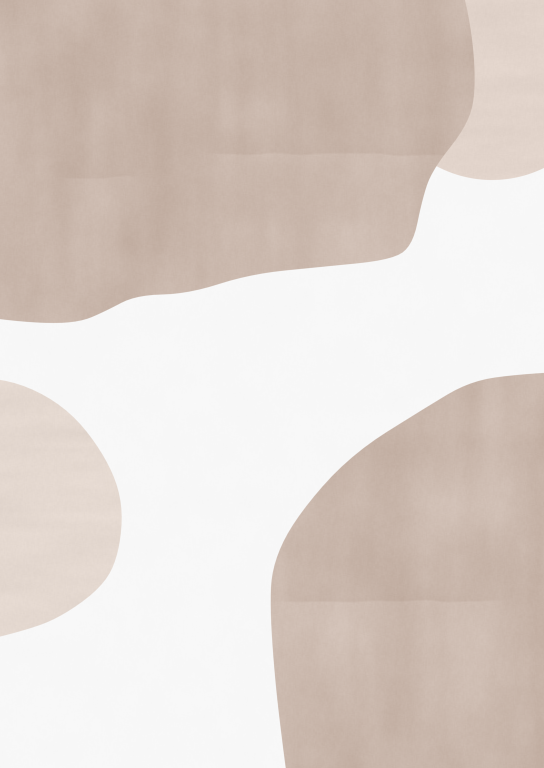
Reproduce this background procedurally as a Shadertoy shader.

```glsl
// Rounded wash-painted shapes in muted beige resting on off-white paper.
// Outlines are closed quadratic splines turned into signed distances;
// layered value noise gives streaks, blotches, faint seams and paper grain.

float hash(vec2 p) {
    return fract(sin(dot(p, vec2(12.9898, 78.233))) * 43758.5453);
}

float noise(vec2 p) {
    vec2 i = floor(p), f = fract(p);
    f = f * f * (3.0 - 2.0 * f);
    return mix(mix(hash(i), hash(i + vec2(1, 0)), f.x),
               mix(hash(i + vec2(0, 1)), hash(i + vec2(1, 1)), f.x), f.y);
}

float fbm(vec2 p) {
    float sum = 0.0, amp = 0.5;
    for (int i = 0; i < 4; i++) {
        sum += amp * noise(p);
        p = p * 2.03 + 17.1;
        amp *= 0.5;
    }
    return sum / 0.9375;
}

// One spline piece: d.x keeps the least squared distance, d.y the inside sign
void bend(vec2 p, vec2 a, vec2 b, vec2 c, inout vec2 d) {
    vec2 start = (a + b) * 0.5, end = (b + c) * 0.5, prev = start;
    for (int j = 1; j <= 6; j++) {
        float t = float(j) / 6.0;
        vec2 next = mix(mix(start, b, t), mix(b, end, t), t);
        vec2 v = next - prev, w = p - prev;
        vec2 gap = w - v * clamp(dot(w, v) / dot(v, v), 0.0, 1.0);
        d.x = min(d.x, dot(gap, gap));
        if ((prev.y > p.y) != (next.y > p.y) && w.x < v.x * w.y / v.y) d.y = -d.y;
        prev = next;
    }
}

#define OUTLINE(P, d) for (int i = 0, n = P.length(); i < n; i++) bend(p, P[i], P[(i + 1) % n], P[(i + 2) % n], d)

// Coverage from a squared distance and sign
float cover(vec2 d, float px) {
    return smoothstep(-0.7 * px, 0.7 * px, d.y * -sqrt(d.x));
}

// Overlapping brush edge: dark above, light below, fading away from the line
float seam(vec2 p, float y, float x0, float x1, float fade) {
    float s = p.y - y - 3.0 * noise(p * 0.04);
    float span = smoothstep(x0, x0 + 30.0, p.x) * (1.0 - smoothstep(x1 - 30.0, x1, p.x));
    return span * clamp(s, -1.0, 1.0) * exp(-abs(s) / fade);
}

void mainImage(out vec4 fragColor, in vec2 fragCoord) {
    // Canvas grid of 544 by 768 units, y pointing down
    vec2 uv = fragCoord / iResolution.xy;
    vec2 p = vec2(uv.x, 1.0 - uv.y) * vec2(544, 768);
    float px = 768.0 / iResolution.y;

    // Spline controls of the three freeform outlines
    vec2 upper[18] = vec2[18](
        vec2(-40, 314), vec2(30, 323), vec2(78, 323), vec2(106, 311), vec2(136, 295), vec2(188, 294),
        vec2(250, 274), vec2(320, 267), vec2(392, 260), vec2(413, 245), vec2(422, 200), vec2(432, 170),
        vec2(468, 125), vec2(476, 90), vec2(472, 30), vec2(458, -30), vec2(440, -80), vec2(-80, -80));
    vec2 lower[12] = vec2[12](
        vec2(600, 370), vec2(520, 374), vec2(470, 381), vec2(425, 408), vec2(350, 455), vec2(295, 518),
        vec2(272, 565), vec2(270, 610), vec2(275, 680), vec2(282, 740), vec2(290, 800), vec2(600, 860));
    vec2 pebble[10] = vec2[10](
        vec2(-40, 377), vec2(15, 380), vec2(68, 408), vec2(105, 455), vec2(123, 500),
        vec2(120, 550), vec2(105, 585), vec2(60, 618), vec2(20, 632), vec2(-40, 646));
    vec2 dUpper = vec2(1e9, 1), dLower = dUpper, dPebble = dUpper;
    OUTLINE(upper, dUpper);
    OUTLINE(lower, dLower);
    OUTLINE(pebble, dPebble);

    // Paper grain and broad wash variation
    float grain = noise(p * vec2(0.9, 0.3)) + noise(p * vec2(0.5, 0.9) + 40.0) - 1.0;
    float streak = fbm(p * vec2(0.03, 0.006) + 3.0) - 0.5;
    float blotch = fbm(p * vec2(0.012, 0.016) + 9.0) - 0.5;

    // Tone of the dark washes: streaks, blotches, seams, shaded right flank
    float tone = 0.44 + 0.75 * streak + 0.7 * blotch + 0.12 * grain;
    tone += 0.18 * seam(p, 153.0, 200.0, 460.0, 35.0) + 0.14 * seam(p, 176.0, 50.0, 150.0, 25.0);
    tone += 0.2 * seam(p, 600.0, 270.0, 510.0, 35.0);
    tone += 0.12 * smoothstep(120.0, 220.0, p.y) - 0.1 * smoothstep(490.0, 520.0, p.x);
    vec3 wash = mix(vec3(0.745, 0.665, 0.615), vec3(0.83, 0.765, 0.725), clamp(tone, 0.0, 1.0));

    // Pale shapes carry soft horizontal brushing
    float brushing = fbm(p * vec2(0.012, 0.06)) - 0.5;
    float paleShade = 0.04 * brushing + 0.01 * grain;

    // Layers from paper to front
    vec3 col = vec3(0.97) + 0.008 * (fbm(p * 0.04) - 0.5) + 0.003 * grain;
    float disc = length(p - vec2(492, 62)) - 118.0;
    col = mix(col, vec3(0.885, 0.83, 0.795) + paleShade, smoothstep(0.7 * px, -0.7 * px, disc));
    col = mix(col, vec3(0.892, 0.845, 0.812) + paleShade, cover(dPebble, px));
    col = mix(col, wash, max(cover(dUpper, px), cover(dLower, px)));
    fragColor = vec4(col, 1.0);
}
```
